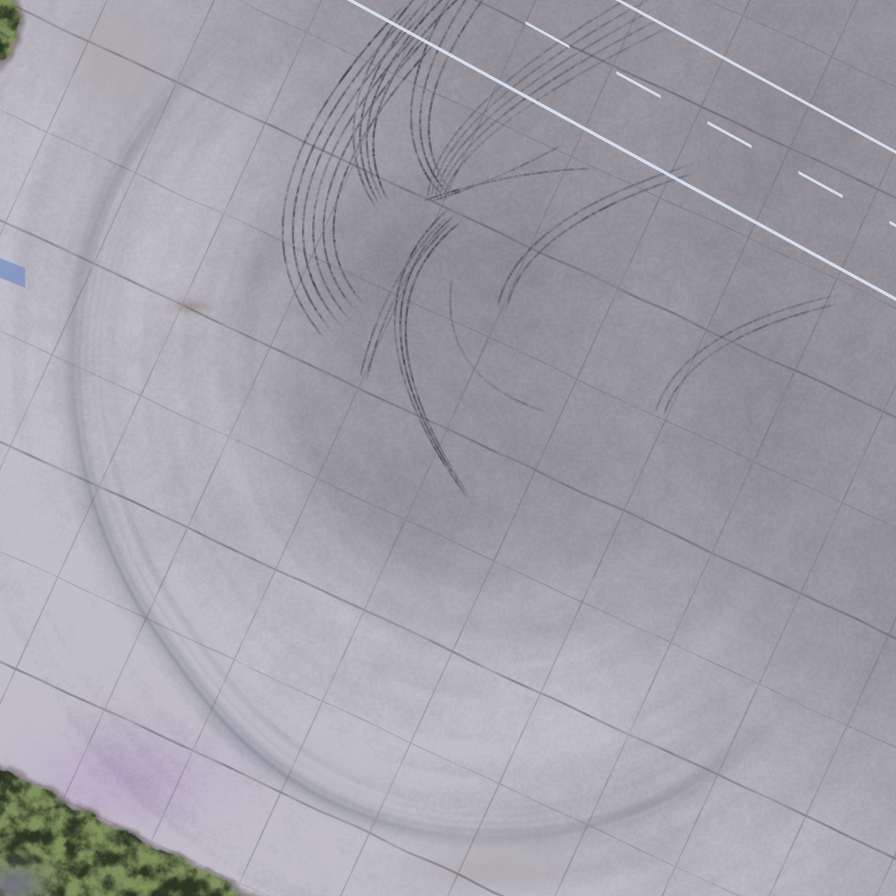
Write a Shadertoy shader that draws this texture.

```glsl
// Aerial view of worn concrete slabs with swirling tyre marks, painted lanes and a grassy corner.

float hash(vec2 p) {
  vec3 q = fract(p.xyx * .1031);
  q += dot(q, q.yzx + 33.33);
  return fract((q.x + q.y) * q.z);
}

float noise(vec2 p) {
  vec2 i = floor(p), f = fract(p);
  f = f * f * (3. - 2. * f);
  return mix(mix(hash(i), hash(i + vec2(1, 0)), f.x),
             mix(hash(i + vec2(0, 1)), hash(i + vec2(1, 1)), f.x), f.y);
}

float fbm(vec2 p) {
  float sum = 0., amp = .5;
  for (int i = 0; i < 4; i++) {
    sum += amp * noise(p);
    p = mat2(1.6, 1.2, -1.2, 1.6) * p + 7.3;
    amp *= .5;
  }
  return sum;
}

float stroke(float d, float halfWidth, float px) {
  return 1. - smoothstep(halfWidth - px, halfWidth + px, abs(d));
}

float repeatDist(float x, float period) {
  return (fract(x / period + .5) - .5) * period;
}

float blob(vec2 p, vec2 center, vec2 radius) {
  vec2 q = (p - center) / radius;
  return exp(-dot(q, q));
}

// Broken parallel treads along a quadratic curve; spread is the bundle width at both ends.
float skid(vec2 p, vec2 a, vec2 b, vec2 c, float lanes, vec2 spread, float px) {
  const float STEPS = 20.;
  float best = 9., side = 1., t = 0.;
  vec2 from = a;
  for (float i = 0.; i < STEPS; i++) {
    float s = (i + 1.) / STEPS;
    vec2 to = mix(mix(a, b, s), mix(b, c, s), s);
    vec2 e = to - from, w = p - from;
    float h = clamp(dot(w, e) / dot(e, e), 0., 1.);
    float d = length(w - e * h);
    if (d < best) {
      best = d;
      side = sign(e.x * w.y - e.y * w.x);
      t = (i + h) / STEPS;
    }
    from = to;
  }
  float width = mix(spread.x, spread.y, t);
  float lane = (side * best / width + .5) * lanes, id = floor(lane);
  float line = stroke((fract(lane) - .5) * width / lanes, .0013, px);
  float tread = mix(.3, 1., noise(vec2(t * 110., id * 7.)));
  float wear = mix(.45, 1., noise(vec2(t * 6., id * 3.7 + a.x * 50.)));
  float ends = smoothstep(0., .06, t) * (1. - smoothstep(.88, 1., t));
  return line * tread * wear * ends * step(best, width * .5);
}

float allSkids(vec2 p, float px) {
  float m = skid(p, vec2(.475, .98), vec2(.266, .763), vec2(.39, .635), 6., vec2(.065, .07), px);
  m = max(m, skid(p, vec2(.515, 1.03), vec2(.354, .883), vec2(.43, .766), 4., vec2(.05, .02), px));
  m = max(m, skid(p, vec2(.54, 1.03), vec2(.418, .863), vec2(.505, .778), 3., vec2(.05, .015), px));
  m = max(m, .6 * skid(p, vec2(.485, .775), vec2(.497, .87), vec2(.75, 1), 5., vec2(.02, .065), px));
  m = max(m, .8 * skid(p, vec2(.47, .775), vec2(.57, .81), vec2(.665, .812), 1., vec2(.01), px));
  m = max(m, .7 * skid(p, vec2(.48, .775), vec2(.56, .8), vec2(.63, .84), 1., vec2(.01), px));
  m = max(m, skid(p, vec2(.51, .762), vec2(.372, .65), vec2(.535, .428), 3., vec2(.03, .004), px));
  m = max(m, .7 * skid(p, vec2(.405, .575), vec2(.43, .69), vec2(.505, .758), 2., vec2(.015), px));
  m = max(m, .8 * skid(p, vec2(.56, .655), vec2(.58, .755), vec2(.785, .815), 2., vec2(.02), px));
  m = max(m, .6 * skid(p, vec2(.735, .535), vec2(.762, .629), vec2(.945, .668), 2., vec2(.02), px));
  return max(m, .5 * skid(p, vec2(.505, .694), vec2(.485, .575), vec2(.62, .537), 1., vec2(.01), px));
}

// Concrete with concentric scuffs and a dark circular tyre band
vec3 concrete(vec2 p) {
  vec2 q = (p - vec2(.553, .596)) * vec2(1, .93);
  float r = length(q), up = q.y / max(r, 1e-4);
  float facing = dot(q, vec2(-.755, -.655)) / max(r, 1e-4);
  float light = smoothstep(.12, .42, r) * smoothstep(-.6, .6, facing);
  float scuff = noise(vec2(r * 32., facing * 2.)) + .5 * noise(vec2(r * 110., facing * 4.)) - .75;
  light += .34 * scuff * smoothstep(.1, .3, r) * smoothstep(-.5, .5, facing);
  light += .5 * fbm(p * 7.) + .25 * fbm(p * 55.) + .2 * noise(p * 350.) - .45;
  vec3 col = mix(vec3(.575, .565, .595), vec3(.73, .72, .76), clamp(light, -.3, 1.15));

  float d = r - .472 + .04 * pow(max(up, 0.), 2.) - .022 * smoothstep(.6, 1., -up);
  float streak = noise(vec2(d * 260., facing * 3.));
  float band = exp(-d * d / 1.2e-4) + .45 * streak * exp(-pow((d + .025) / .016, 2.));
  band *= (.35 + .65 * streak) * smoothstep(-.2, .35, facing) * (.5 + .5 * smoothstep(.7, 1., facing));
  return mix(col, vec3(.43, .46, .51), .6 * band);
}

void mainImage(out vec4 fragColor, in vec2 fragCoord) {
  vec2 p = fragCoord / iResolution.xy;
  float px = .75 / iResolution.y;
  vec3 col = concrete(p);

  // Smooth repairs and stains
  float repair = blob(p, vec2(.125, .935), vec2(.06)) + blob(p, vec2(.55, .03), vec2(.09, .03));
  col = mix(col, vec3(.68, .67, .68), .8 * repair);
  col += vec3(-.02, -.06, .01) * blob(p, vec2(.14, .13), vec2(.11, .05));
  col -= vec3(.08, .11, .14) * blob(p, vec2(.212, .658), vec2(.018, .007));

  // Slab joints
  float along = 1. - p.y - .466 * p.x + .003 * (noise(p * 20.) - .5);
  float across = p.x + .457 * (1. - p.y);
  float joint = .55 * stroke(repeatDist(along, .246), .0014, px);
  joint = max(joint, .28 * stroke(repeatDist(along - .123, .246), .0009, px));
  joint = max(joint, .32 * stroke(repeatDist(across, .1196), .001, px));
  col = mix(col, vec3(.34, .33, .35), joint * (.35 + .65 * noise(p * 55.)));

  col = mix(col, vec3(.23, .23, .26), .9 * allSkids(p, px));

  // Painted lanes and blue marking
  float lane = p.y + .548 * p.x;
  float paint = max(stroke(lane - 1.214, .002, px), stroke(lane - 1.378, .0018, px));
  float dash = stroke(repeatDist(p.x - .611, .1016), .0247, px) * step(.57, p.x);
  paint = max(paint, dash * stroke(lane - 1.296, .0017, px));
  col = mix(col, vec3(.85, .89, .95), .95 * paint);
  float markY = p.y + .4 * p.x - .701;
  col = mix(col, vec3(.5, .58, .76), .85 * stroke(p.x, .028, px) * stroke(markY, .011, px));

  // Ragged grass
  float edge = max(.143 - .51 * p.x - p.y, .02 - length((p - vec2(0, .975)) * vec2(1, .5)));
  edge += .016 * (fbm(p * 50.) - .47);
  vec3 grass = mix(vec3(.17, .21, .14), vec3(.5, .57, .37), smoothstep(.25, .72, fbm(p * 75.)));
  grass = mix(grass, vec3(.45, .46, .5), blob(p, vec2(.015, .012), vec2(.03, .022)));
  col = mix(col, vec3(.42, .37, .38), .6 * smoothstep(-.009, 0., edge));
  col = mix(col, grass, smoothstep(-.001, .003, edge));
  fragColor = vec4(col, 1);
}
```
